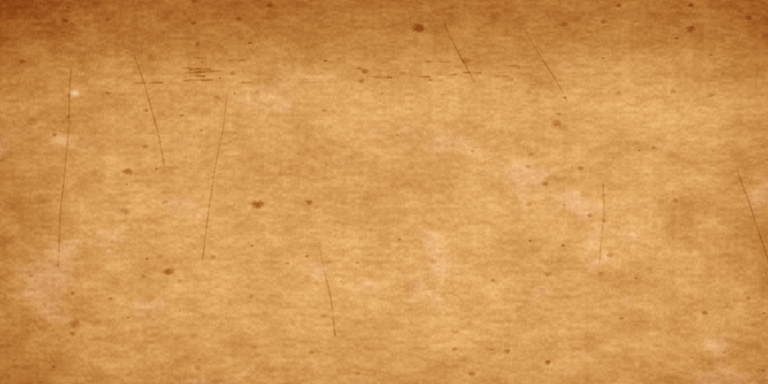
Give the GLSL for this texture, as a Shadertoy shader.

```glsl
float hash(vec2 p) {
    return fract(sin(dot(p, vec2(127.1, 311.7))) * 43758.5453);
}

float noise(vec2 p) {
    vec2 i = floor(p), f = fract(p);
    f = f * f * (3.0 - 2.0 * f);
    return mix(mix(hash(i), hash(i + vec2(1, 0)), f.x),
               mix(hash(i + vec2(0, 1)), hash(i + vec2(1, 1)), f.x), f.y);
}

// Layered noise, centred on zero
float fbm(vec2 p) {
    float sum = 0.0, amp = 0.5;
    for (int i = 0; i < 5; i++) {
        sum += amp * (noise(p) - 0.5);
        p = mat2(1.6, 1.2, -1.2, 1.6) * p + 7.3;
        amp *= 0.55;
    }
    return sum;
}

float segmentDistance(vec2 p, vec2 a, vec2 b) {
    vec2 d = b - a;
    return length(p - a - d * clamp(dot(p - a, d) / dot(d, d), 0.0, 1.0));
}

// Scattered soft dots, at most one per grid cell
float specks(vec2 p, float cells, float share, float size) {
    vec2 id = floor(p * cells);
    vec2 centre = (id + 0.25 + 0.5 * vec2(hash(id), hash(id + 31.7))) / cells;
    float radius = size * (0.5 + 0.7 * hash(id + 9.1));
    vec2 d = (p - centre) * vec2(0.8, 1.15);
    float ragged = length(d) + 0.4 * radius * (noise(p * 170.0) - 0.5);
    return step(hash(id + 57.3), share) * (0.4 + 0.6 * hash(id + 83.9))
         * (1.0 - smoothstep(0.3 * radius, 1.3 * radius, ragged));
}

// Long, faint, almost upright creases
float creases(vec2 p) {
    float mark = 0.0;
    for (int i = 0; i < 8; i++) {
        vec2 k = vec2(float(i), 4.7);
        vec2 top = vec2((float(i) + 0.2 + 0.6 * hash(k)) * 0.25, 0.35 + 0.6 * hash(k + 2.3));
        vec2 foot = top + vec2(0.2 * hash(k + 5.1) - 0.08, -0.15 - 0.4 * hash(k + 8.9));
        float bend = 0.012 * (noise(vec2(p.y * 9.0, k.x * 5.0)) - 0.5);
        float line = 1.0 - smoothstep(0.0005, 0.0045, segmentDistance(p + vec2(bend, 0), top, foot));
        mark = max(mark, line * (0.3 + 0.7 * noise(p * vec2(30, 40) + k)));
    }
    return mark;
}

// Short level scuffs below the dark upper band
float scuffs(vec2 p) {
    float mark = 0.0;
    for (int i = 0; i < 22; i++) {
        vec2 k = vec2(float(i), 19.3);
        bool clustered = i < 8;
        vec2 a = clustered ? vec2(0.46 + 0.07 * hash(k), 0.785 + 0.04 * hash(k + 3.1))
                           : vec2(0.2 + 1.7 * hash(k), 0.78 + 0.08 * hash(k + 3.1));
        vec2 b = a + vec2(0.02 + 0.06 * hash(k + 6.7), 0.006 * (hash(k + 1.9) - 0.5));
        float line = 1.0 - smoothstep(0.0005, 0.005, segmentDistance(p, a, b));
        mark = max(mark, line * (clustered ? 0.9 : 0.6) * noise(p * vec2(60, 90) + k));
    }
    return mark;
}

void mainImage(out vec4 fragColor, in vec2 fragCoord) {
    vec2 p = fragCoord / iResolution.y;
    float width = iResolution.x / iResolution.y;
    float blotches = fbm(p * vec2(5, 7));
    float clouds = fbm(p * vec2(13, 19) + 40.0);

    // Burnt borders, darkest along the top and in the upper corners
    float y = p.y + 0.12 * blotches;
    float tone = 0.97;
    tone -= 0.25 * smoothstep(0.72, 0.9, y) + 0.23 * smoothstep(0.84, 1.0, y);
    tone -= 0.33 * exp(-p.x / 0.27) + 0.23 * exp((p.x - width) / 0.13);
    tone -= 0.14 * exp(-p.y / 0.07);

    // Mottling, level fibres and fine grain
    tone += 0.24 * blotches + 0.3 * clouds;
    tone += 0.14 * (noise(p * vec2(28, 110)) - 0.5);
    tone += 0.14 * (noise(p * vec2(85, 130) + 17.0) - 0.5);
    tone += 0.13 * (noise(p * 190.0 + 71.0) - 0.5);

    // Pale worn patches
    float worn = smoothstep(0.1, 0.3, fbm(p * vec2(8, 11) + 90.0)) * (1.0 - smoothstep(0.7, 0.9, p.y));
    tone += 0.13 * worn;

    // Wear marks
    tone -= 0.26 * creases(p) + 0.55 * scuffs(p);
    tone -= 0.55 * specks(p, 8.0, 0.2, 0.012);
    tone -= 0.4 * specks(p + 3.7, 21.0, 0.13, 0.007);

    // Brown to straw ramp
    tone = clamp(tone, -0.2, 1.25);
    vec3 colour = vec3(0.53, 0.24, 0.06) + tone * vec3(0.35, 0.42, 0.23);
    colour.b += 0.1 * tone * tone + 0.04 * worn;

    // Small bleached spot
    float spot = length((p - vec2(0.195, 0.757)) * vec2(0.7, 1.0));
    colour = mix(colour, vec3(0.95, 0.84, 0.68), 0.8 * exp(-spot * spot / 0.00007));
    fragColor = vec4(colour, 1.0);
}
```
